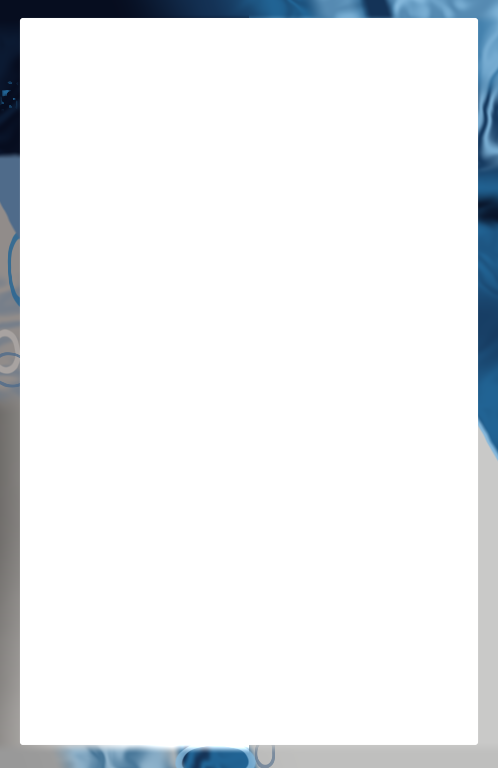
Write a Shadertoy shader that draws this background.

```glsl
#define PANEL_CENTER vec2(0.5, 0.5033)
#define PANEL_HALF vec2(0.46, 0.4733)
#define CORNER 0.004
#define NAVY vec3(0.025, 0.05, 0.12)
#define DEEP vec3(0.08, 0.20, 0.34)
#define BLUE vec3(0.13, 0.39, 0.58)
#define SKY vec3(0.52, 0.72, 0.86)
#define SLATE vec3(0.31, 0.42, 0.54)
#define PAPER vec3(0.79, 0.79, 0.785)

float hash(vec2 p) {
    p = fract(p * vec2(123.34, 345.45));
    p += dot(p, p + 34.23);
    return fract(p.x * p.y);
}

float noise(vec2 p) {
    vec2 i = floor(p), f = fract(p);
    f = f * f * (3.0 - 2.0 * f);
    return mix(mix(hash(i), hash(i + vec2(1, 0)), f.x),
               mix(hash(i + vec2(0, 1)), hash(i + vec2(1, 1)), f.x), f.y);
}

float fbm(vec2 p) {
    float sum = 0.0, gain = 0.5;
    for (int i = 0; i < 4; i++) {
        sum += gain * noise(p);
        p = p * 2.03 + 7.1;
        gain *= 0.5;
    }
    return sum;
}

// Soft interval: 1 between a and b
float band(float x, float a, float b, float soft) {
    return smoothstep(a - soft, a + soft, x) - smoothstep(b - soft, b + soft, x);
}

float ring(vec2 p, vec2 center, vec2 radii, float width) {
    float d = abs(length((p - center) / radii) - 1.0);
    return 1.0 - smoothstep(width * 0.5, width, d);
}

// Flowing veins of ink
float veins(vec2 p, float frequency) {
    float flow = fbm(p * 7.0 + 2.0 * fbm(p * 5.0));
    return 0.5 + 0.5 * sin(frequency * flow + 20.0 * (p.x + p.y));
}

vec3 topInk(vec2 uv, float vein) {
    float x = uv.x + 0.6 * (uv.y - 0.985);
    vec3 c = mix(NAVY, DEEP, smoothstep(0.22, 0.46, x));
    c = mix(c, BLUE, smoothstep(0.43, 0.56, x) * (0.65 + 0.35 * vein));
    c = mix(c, SKY, band(x, 0.635, 0.725, 0.025) * (0.55 + 0.4 * vein));
    c = mix(c, DEEP, band(x, 0.735, 0.785, 0.01));
    return mix(c, SKY, smoothstep(0.775, 0.80, x) * (0.55 + 0.45 * vein));
}

vec3 rightInk(vec2 uv, float vein) {
    float y = uv.y;
    vec3 c = mix(BLUE, DEEP, band(y, 0.53, 0.62, 0.04) * 0.75);
    c = mix(c, DEEP, 0.3 * vein);
    c = mix(c, mix(DEEP, SKY, vein), band(y, 0.77, 0.89, 0.02) * 0.85);
    c = mix(c, NAVY, band(y, 0.708, 0.745, 0.012) * (0.4 + 0.5 * vein));
    c = mix(c, mix(BLUE, SKY, 0.35 + 0.5 * vein), smoothstep(0.87, 0.91, y));
    // Pale rim and diagonal shore
    float shore = y - 0.445 + 1.1 * (uv.x - 0.96);
    c = mix(SKY, c, smoothstep(0.003, 0.016, shore));
    return mix(PAPER, c, smoothstep(-0.003, 0.003, shore));
}

vec3 leftInk(vec2 uv, float vein) {
    float y = uv.y;
    float shade = mix(0.60, 0.47, smoothstep(0.0, 0.35, y)) + 2.0 * (uv.x - 0.02);
    vec3 c = vec3(shade) + vec3(0.01, 0.0, -0.01);
    c = mix(c, vec3(0.57, 0.55, 0.54), smoothstep(0.46, 0.50, y));
    // Loops of thinned ink
    c = mix(c, SLATE, 0.4 * vein * band(y, 0.48, 0.64, 0.01));
    c = mix(c, vec3(0.66, 0.64, 0.63), ring(uv, vec2(0.008, 0.54), vec2(0.027, 0.024), 0.25));
    c = mix(c, BLUE, 0.8 * ring(uv, vec2(0.045, 0.65), vec2(0.026, 0.046), 0.17));
    c = mix(c, SLATE, 0.8 * ring(uv, vec2(0.02, 0.517), vec2(0.04, 0.022), 0.12));
    // Slate wash below the dark pool
    c = mix(c, SLATE, smoothstep(-0.004, 0.004, y - 0.735 + 1.2 * uv.x));
    vec3 pool = mix(NAVY, DEEP, 0.35 * vein * band(y, 0.80, 0.96, 0.02));
    float speck = smoothstep(0.62, 0.75, noise(uv * vec2(130, 200)));
    pool = mix(pool, BLUE, speck * band(y, 0.86, 0.89, 0.008) * band(uv.x, 0.005, 0.035, 0.006));
    return mix(c, pool, smoothstep(0.792, 0.802, y));
}

vec3 bottomInk(vec2 uv, float vein) {
    float x = uv.x + 0.5 * (uv.y - 0.015);
    vec3 c = mix(vec3(0.60), PAPER * 0.95, smoothstep(0.0, 0.65, x));
    c = mix(c, mix(BLUE, SKY, vein), band(x, 0.13, 0.34, 0.03) * 0.7);
    c = mix(c, mix(DEEP, BLUE, vein), band(x, 0.36, 0.51, 0.012));
    c = mix(c, SKY, 0.8 * ring(uv, vec2(0.435, 0.006), vec2(0.075, 0.024), 0.13));
    return mix(c, SLATE, 0.6 * ring(uv, vec2(0.535, 0.018), vec2(0.018, 0.018), 0.2));
}

void mainImage(out vec4 fragColor, in vec2 fragCoord) {
    vec2 uv = fragCoord / iResolution.xy;
    vec2 aspect = vec2(iResolution.x / iResolution.y, 1.0);
    vec2 p = uv * aspect;
    float vein = veins(p, 38.0);
    vec2 bent = uv + 0.012 * (vec2(fbm(p * 18.0), fbm(p * 18.0 + 9.0)) - 0.47);

    // Marbled margin
    vec3 color = uv.x < 0.5 ? leftInk(bent, vein) : rightInk(bent, vein);
    color = mix(color, topInk(bent, vein), smoothstep(0.968, 0.982, uv.y));
    color = mix(bottomInk(bent, vein), color, smoothstep(0.018, 0.036, uv.y));

    // White rounded panel
    vec2 q = abs(uv - PANEL_CENTER) * aspect - PANEL_HALF * aspect + CORNER;
    float d = length(max(q, 0.0)) + min(max(q.x, q.y), 0.0) - CORNER;
    float pixel = 0.6 / iResolution.y;
    color = mix(vec3(1.0), color, smoothstep(-pixel, pixel, d));
    fragColor = vec4(color, 1.0);
}
```
